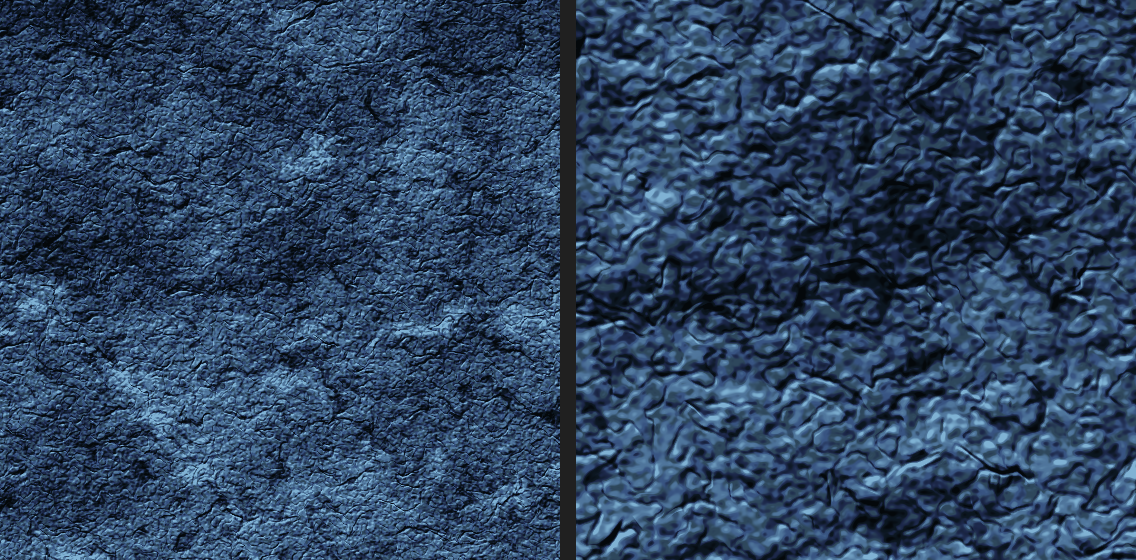
Left, the full canvas; right, a detail of the centre.
Reproduce this texture procedurally as a Shadertoy shader.

```glsl
// Dark blue weathered rock face with crisp grain, short broken cracks and pale mineral ridges.

const vec3 SHADOW = vec3(0.045, 0.085, 0.125);
const vec3 INDIGO = vec3(0.11, 0.155, 0.29);
const vec3 SLATE  = vec3(0.18, 0.28, 0.36);
const vec3 STEEL  = vec3(0.22, 0.33, 0.51);
const vec3 SKY    = vec3(0.31, 0.46, 0.61);
const vec3 PALE   = vec3(0.50, 0.70, 0.83);
const vec2 LIGHT_STEP = vec2(-0.0010, 0.0022);

// Integer hash giving a gradient in the square -1..1
vec2 hashGradient(vec2 cell) {
    uvec2 v = uvec2(ivec2(cell) + 32768);
    v = v * 1664525u + 1013904223u;
    v.x += v.y * 1664525u;
    v.y += v.x * 1664525u;
    v ^= v >> 16u;
    v.x += v.y * 1664525u;
    v.y += v.x * 1664525u;
    v ^= v >> 16u;
    return vec2(v & 65535u) / 32767.5 - 1.0;
}

float noise(vec2 p) {
    vec2 i = floor(p), f = p - i;
    vec2 u = f * f * f * (f * (f * 6.0 - 15.0) + 10.0);
    float a = dot(hashGradient(i), f);
    float b = dot(hashGradient(i + vec2(1, 0)), f - vec2(1, 0));
    float c = dot(hashGradient(i + vec2(0, 1)), f - vec2(0, 1));
    float d = dot(hashGradient(i + vec2(1, 1)), f - vec2(1, 1));
    return 1.4 * mix(mix(a, b, u.x), mix(c, d, u.x), u.y);
}

float fbm(vec2 p, int octaves, float gain) {
    float sum = 0.0, amp = 1.0;
    for (int i = 0; i < octaves; i++) {
        sum += amp * noise(p);
        p = mat2(1.6, 1.2, -1.2, 1.6) * p + 7.3;
        amp *= gain;
    }
    return sum;
}

vec2 warp(vec2 p, float scale, float amount) {
    return p + amount * vec2(fbm(p * scale + 3.1, 3, 0.6), fbm(p * scale + 41.7, 3, 0.6));
}

float bell(float x, float width) {
    return exp(-x * x / (width * width));
}

float segment(vec2 p, vec2 a, vec2 b) {
    vec2 ab = b - a;
    return length(p - a - ab * clamp(dot(p - a, ab) / dot(ab, ab), 0.0, 1.0));
}

// Distance to the long ridges crossing the face
float ridgeDistance(vec2 p) {
    float d = segment(p, vec2(-0.05, 0.57), vec2(0.22, 0.34));
    d = min(d, segment(p, vec2(0.22, 0.34), vec2(0.51, -0.05)));
    d = min(d, segment(p, vec2(0.55, 0.38), vec2(1.05, 0.45)));
    return min(d, segment(p, vec2(0.88, 0.08), vec2(1.05, 0.17)));
}

// Broken cracks along the zero contours of a noise field
float cracks(vec2 p, float width, float cover) {
    float mask = smoothstep(cover, cover + 0.15, noise(p * 1.3 + 19.0));
    return mask * bell(noise(p), width);
}

float crackField(vec2 p) {
    vec2 q = warp(warp(p, 9.0, 0.025), 38.0, 0.008);
    float field = cracks(q * vec2(5.0, 8.0) + 5.0, 0.028, 0.06);
    field += 0.9 * cracks(q * vec2(12.0, 19.0) + 31.0, 0.065, 0.02);
    field += 0.8 * cracks(q * vec2(24.0, 36.0) + 57.0, 0.12, -0.02);
    float gaps = smoothstep(-0.15, 0.1, noise(p * 14.0 + 71.0));
    return field + gaps * bell(ridgeDistance(warp(q, 6.0, 0.04)), 0.0026);
}

// Tiny dark furrows that wind between the grains
float furrows(vec2 p) {
    return bell(noise(warp(p, 60.0, 0.004) * vec2(58.0, 68.0)), 0.11);
}

float height(vec2 p, float crack) {
    float grain = fbm(p * vec2(11.0, 13.0), 5, 0.74);
    return grain - 0.25 * furrows(p) - 0.5 * crack;
}

// Slow changes from indigo hollows to pale mineral patches
float broadTone(vec2 p) {
    vec2 q = warp(p, 9.0, 0.035);
    float tone = 0.21 * fbm(q * vec2(3.4, 4.8) + 11.0, 5, 0.64);
    float patches = smoothstep(0.40, 0.62, fbm(q * vec2(4.5, 8.0) + 83.0, 4, 0.55));
    float ridge = bell(ridgeDistance(warp(q, 6.0, 0.04)), 0.021);
    float broken = smoothstep(-0.35, 0.25, noise(q * 11.0 + 23.0));
    return tone + 0.26 * patches + 0.3 * ridge * broken + 0.12 * (0.45 - p.y);
}

vec3 rockColor(float tone, float grayness) {
    vec3 middle = mix(STEEL, SLATE, grayness);
    vec3 color = mix(SHADOW * 0.35, SHADOW, smoothstep(-0.15, 0.12, tone));
    color = mix(color, INDIGO, smoothstep(0.14, 0.32, tone));
    color = mix(color, middle, smoothstep(0.30, 0.47, tone));
    color = mix(color, SKY, smoothstep(0.50, 0.68, tone));
    return mix(color, PALE, smoothstep(0.69, 0.92, tone));
}

void mainImage(out vec4 fragColor, in vec2 fragCoord) {
    vec2 p = fragCoord / min(iResolution.x, iResolution.y);
    vec2 lit = p + LIGHT_STEP;
    float crack = crackField(p);

    // Relief lit from above, with shaded furrows and loose speckle
    float relief = height(p, crack) - height(lit, crackField(lit));
    float speckle = noise(p * 175.0 + 47.0);
    float tone = 0.51 + broadTone(p) + 0.78 * relief + 0.24 * speckle;
    tone -= 0.13 * furrows(p) + 0.26 * crack;

    // Fine mix of gray and saturated blue
    float grayness = smoothstep(-0.2, 0.2, noise(p * 130.0 + 9.0) + 0.06);
    fragColor = vec4(rockColor(tone, grayness), 1.0);
}
```
